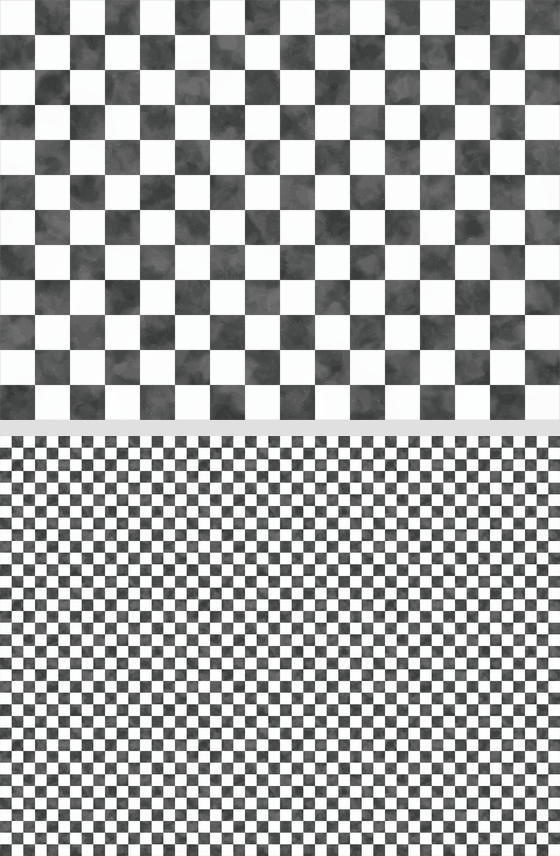
Top, the tile; bottom, the same tile 3 across and 3 down.
Write a Shadertoy shader that draws this pattern.

```glsl
const vec2  TILES        = vec2(16.0, 12.0);   // repeats across and down
const vec3  WHITE        = vec3(0.990, 0.992, 0.994);
const vec3  CHARCOAL     = vec3(0.262, 0.268, 0.268);
const vec3  ASH          = vec3(0.392, 0.392, 0.396);
const float CLOUD_FREQ   = 2.0;    // whole numbers keep the noise periodic
const float PATCH_FREQ   = 2.0;
const float WARP_FREQ    = 3.0;
const float WARP_AMOUNT  = 0.22;
const float PATCH_DEPTH  = 0.032;
const float TILE_VARIETY = 0.024;
const float GRAIN_DEPTH  = 0.014;
const float RIM_WIDTH    = 0.045;
const float RIM_DEPTH    = 0.035;
const float SPECK_FREQ   = 8.0;
const float SPECK_CHANCE = 0.16;
const float SPECK_RADIUS = 0.014;
const float SPECK_LIGHT  = 0.13;

// Integer hash of a lattice cell, 0 to 1
float hash(vec2 cell, float seed) {
    uvec3 q = uvec3(cell, seed) * uvec3(1597u, 3571u, 7919u);
    uint h = q.x ^ (q.y * 2741u) ^ (q.z * 9973u);
    h = (h ^ (h >> 15)) * 0x2c1b3c6du;
    h = (h ^ (h >> 12)) * 0x297a2d39u;
    h ^= h >> 15;
    return float(h & 0xffffu) / 65535.0;
}

// Value noise that wraps over the whole canvas
float wrapNoise(vec2 p, float freq, float seed) {
    vec2 period = TILES * freq;
    p *= freq;
    vec2 i = floor(p), f = fract(p);
    f = f * f * (3.0 - 2.0 * f);
    vec2 lo = mod(i, period), hi = mod(i + 1.0, period);
    float bottom = mix(hash(lo, seed), hash(vec2(hi.x, lo.y), seed), f.x);
    float top = mix(hash(vec2(lo.x, hi.y), seed), hash(hi, seed), f.x);
    return mix(bottom, top, f.y);
}

float fbm(vec2 p, float freq, float seed) {
    float sum = 0.0, weight = 0.0, amp = 1.0;
    for (int octave = 0; octave < 4; octave++) {
        sum += amp * wrapNoise(p, freq, seed + float(octave));
        weight += amp;
        amp *= 0.45;
        freq *= 2.0;
    }
    return sum / weight;
}

// Sparse pale dust, one possible dot per small cell
float specks(vec2 p, float pixel) {
    vec2 cell = mod(floor(p * SPECK_FREQ), TILES * SPECK_FREQ);
    vec2 center = 0.3 + 0.4 * vec2(hash(cell, 41.0), hash(cell, 42.0));
    float d = length(fract(p * SPECK_FREQ) - center) / SPECK_FREQ;
    float dotMask = 1.0 - smoothstep(SPECK_RADIUS - 0.5 * pixel, SPECK_RADIUS + 0.5 * pixel, d);
    return dotMask * step(hash(cell, 43.0), SPECK_CHANCE) * hash(cell, 44.0);
}

// Clouded dark stone with soft-edged stains
vec3 stone(vec2 p, float rim, float pixel) {
    vec2 warp = vec2(fbm(p, WARP_FREQ, 1.0), fbm(p, WARP_FREQ, 7.0)) - 0.5;
    vec2 q = p + WARP_AMOUNT * 2.0 * warp;
    float cloud = smoothstep(0.22, 0.78, fbm(q, CLOUD_FREQ, 13.0));
    float stain = fbm(q, PATCH_FREQ, 21.0);
    float patches = smoothstep(0.60, 0.66, stain) - smoothstep(0.40, 0.34, stain);
    float tile = hash(mod(floor(p), TILES), 31.0) - 0.5;
    float grain = wrapNoise(p, 24.0, 35.0) - 0.5;

    vec3 color = mix(CHARCOAL, ASH, cloud);
    color += PATCH_DEPTH * patches + TILE_VARIETY * tile + GRAIN_DEPTH * grain;
    color -= RIM_DEPTH * (1.0 - smoothstep(0.0, RIM_WIDTH, rim));
    return color + SPECK_LIGHT * specks(p, pixel);
}

void mainImage(out vec4 fragColor, in vec2 fragCoord) {
    vec2 p = fragCoord / iResolution.xy * TILES;
    vec2 pixel = TILES / iResolution.xy;

    // Distance to the nearest tile edge on each axis
    vec2 edge = 0.5 - abs(fract(p) - 0.5);
    float rim = min(edge.x, edge.y);

    // Smoothed checker parity; the lower-left tile is dark
    vec2 parity = 1.0 - 2.0 * mod(floor(p), 2.0);
    vec2 side = parity * clamp(edge / (0.6 * pixel), 0.0, 1.0);
    float darkMask = 0.5 + 0.5 * side.x * side.y;

    vec3 paper = WHITE + 0.006 * (wrapNoise(p, 1.0, 51.0) - 0.5);
    vec3 color = mix(paper, stone(p, rim, pixel.y), darkMask);
    fragColor = vec4(color, 1.0);
}
```
